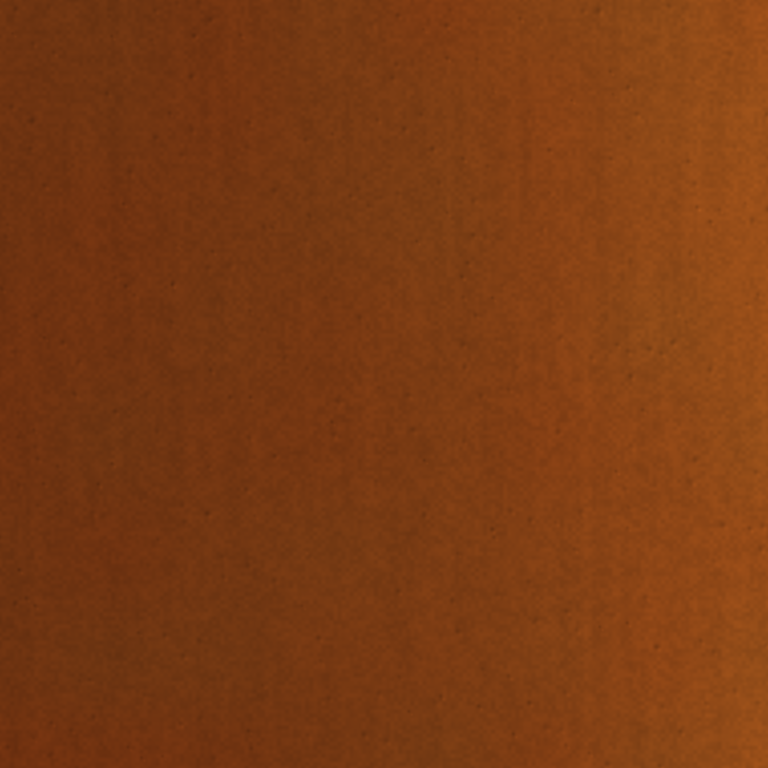
A Shadertoy shader for this texture:

```glsl
// Warm brown painted surface, lit from the right, with fine grain, faint vertical streaks and small pits.

const vec3 SHADE_COLOR = vec3(0.434, 0.198, 0.064);  // dim left side
const vec3 LIGHT_GAIN = vec3(0.160, 0.106, 0.032);   // added towards the right
const float LIGHT_TILT = 0.07;
const float GRAIN_SCALE = 190.0;
const float GRAIN_STRENGTH = 0.050;
const float MOTTLE_SCALE = 75.0;
const float MOTTLE_STRENGTH = 0.025;
const vec2 STREAK_SCALE = vec2(60.0, 5.0);
const float STREAK_STRENGTH = 0.045;
const float HUE_SCALE = 7.0;
const float HUE_STRENGTH = 0.012;
const float PIT_CELLS = 46.0;
const float PIT_SHARE = 0.16;
const float PIT_STRENGTH = 0.15;
const float GLINT_STRENGTH = 0.09;

float hash(vec2 p) {
    return fract(sin(dot(p, vec2(127.1, 311.7))) * 43758.5453);
}

float valueNoise(vec2 p) {
    vec2 cell = floor(p);
    vec2 f = fract(p);
    f = f * f * (3.0 - 2.0 * f);
    float low = mix(hash(cell), hash(cell + vec2(1.0, 0.0)), f.x);
    float high = mix(hash(cell + vec2(0.0, 1.0)), hash(cell + vec2(1.0, 1.0)), f.x);
    return mix(low, high, f.y);
}

float signedNoise(vec2 p) {
    return 2.0 * valueNoise(p) - 1.0;
}

// Soft elliptical spot, one at its centre
float spot(vec2 offset, vec2 radius) {
    vec2 q = offset / radius;
    return exp(-dot(q, q));
}

// Scattered dark pits, each with a small glint on its lower right
float pitRelief(vec2 uv) {
    vec2 p = uv * PIT_CELLS;
    vec2 base = floor(p);
    float relief = 0.0;
    for (int j = -1; j <= 1; j++) {
        for (int i = -1; i <= 1; i++) {
            vec2 cell = base + vec2(i, j);
            float present = step(hash(cell + 17.3), PIT_SHARE);
            vec2 center = cell + vec2(hash(cell + 3.1), hash(cell + 8.7));
            vec2 radius = mix(vec2(0.10), vec2(0.20, 0.22), hash(cell + 29.5));
            float depth = present * mix(0.35, 1.0, hash(cell + 41.9));
            vec2 offset = p - center;
            relief -= depth * PIT_STRENGTH * spot(offset, radius);
            relief += depth * GLINT_STRENGTH * spot(offset - vec2(0.18, -0.2), radius * 0.8);
        }
    }
    return relief;
}

void mainImage(out vec4 fragColor, in vec2 fragCoord) {
    vec2 uv = fragCoord / iResolution.xy;

    // Broad light, rising faster near the right edge
    float drift = 0.03 * signedNoise(uv * 3.0 + 5.0);
    float light = max(uv.x + LIGHT_TILT * (uv.y - 0.5) + drift, 0.0);
    vec3 color = SHADE_COLOR + LIGHT_GAIN * light * light;

    // Slow shifts between redder and yellower brown
    float hue = signedNoise(uv * HUE_SCALE + 21.0);
    color += HUE_STRENGTH * hue * vec3(0.5, -0.6, -0.3);

    // Surface texture, scaling the brightness
    float texture01 = 1.0;
    texture01 += GRAIN_STRENGTH * signedNoise(uv * GRAIN_SCALE);
    texture01 += MOTTLE_STRENGTH * signedNoise(uv * MOTTLE_SCALE + 11.0);
    texture01 += STREAK_STRENGTH * 0.6 * signedNoise(uv * STREAK_SCALE + 37.0);
    texture01 += pitRelief(uv);

    fragColor = vec4(color * texture01, 1.0);
}
```
